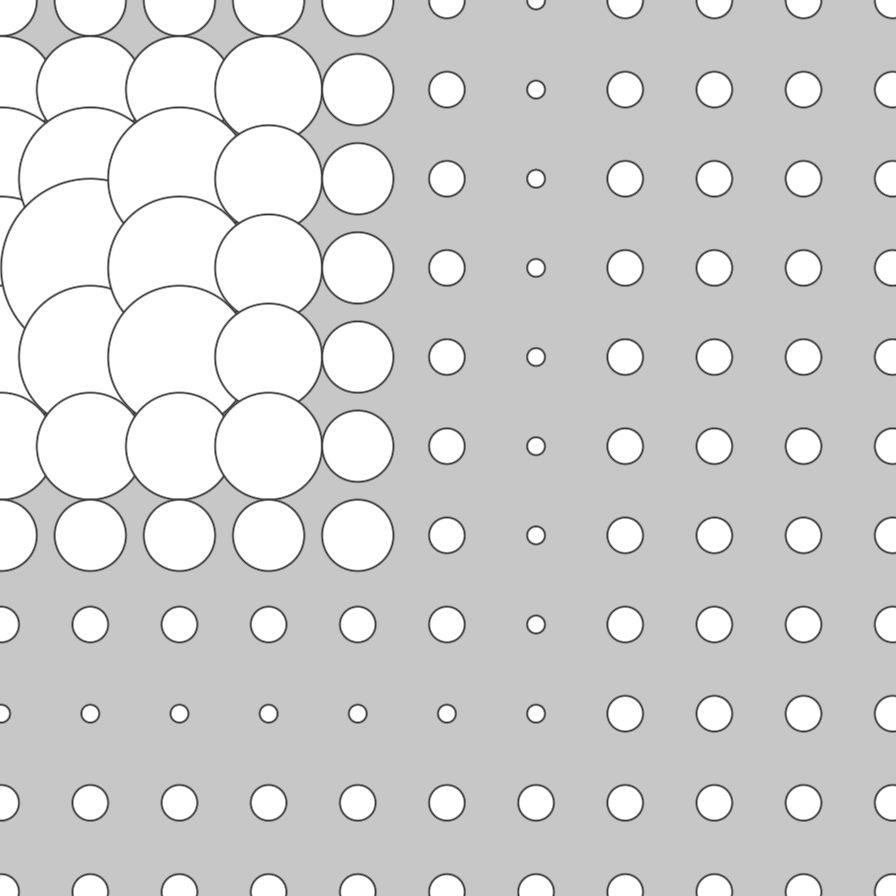
This pattern is drawn by a three.js fragment shader. Its source:

```glsl
// Outlined white discs on a grey ground, set on a square grid.
// Each radius falls with the square-ring distance from a focus disc,
// and discs are painted column by column, so later ones overlap earlier ones.

varying vec2 vUv;

const float SPACING = 0.0995;
const float SOFTNESS = 1.0 / 512.0;

// Shrinks by a fifth of a cell per ring to a small dot, then stays constant.
float discRadius(float ring) {
  float steps = ring > 5.5 ? 1.0 : max(5.0 - ring, 0.5);
  return steps * SPACING / 5.0;
}

// Antialiased coverage of the region where the signed distance is negative.
float coverage(float dist) {
  return clamp(0.5 - dist / SOFTNESS, 0.0, 1.0);
}

void main() {
  vec3 ground = vec3(0.78);
  vec3 paper = vec3(1.0);
  vec3 ink = vec3(0.2);
  vec2 focus = vec2(1.0, 3.0);
  vec2 topLeft = vec2(0.0013, 0.9995);
  vec3 color = ground;

  // Columns run left to right, rows top to bottom.
  for (int column = 0; column < 11; column++) {
    for (int row = 0; row < 11; row++) {
      vec2 cell = vec2(float(column), float(row));
      vec2 center = topLeft + cell * vec2(SPACING, -SPACING);
      vec2 offset = abs(cell - focus);
      float radius = discRadius(max(offset.x, offset.y));
      float edge = length(vUv - center) - radius;

      // Fill, then outline.
      color = mix(color, paper, coverage(edge));
      color = mix(color, ink, coverage(abs(edge) - 0.001));
    }
  }

  gl_FragColor = vec4(color, 1.0);
}
```
